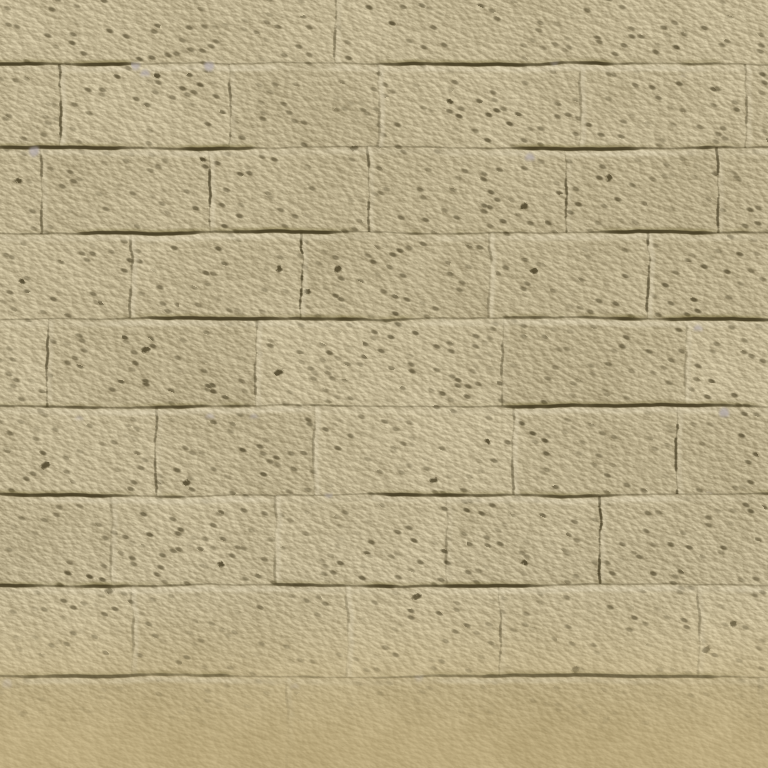
This texture is drawn by a WebGL 2 fragment shader. Its source:

```glsl
#version 300 es
precision highp float;
// Weathered sandstone wall: nine courses of long blocks with thin, broken joints.
// Bowed bed lines and jittered upright joints lay out the blocks; embossed
// cellular noise gives the tooled grain and pits, layered sines give the wear.

uniform vec2 u_resolution;
out vec4 fragColor;

const vec3 STONE = vec3(0.735, 0.685, 0.553);
const vec3 WARM_STONE = vec3(0.745, 0.675, 0.505);
const vec3 PALE_MORTAR = vec3(0.83, 0.785, 0.665);
const vec3 MOSS = vec3(0.46, 0.42, 0.24);
const vec3 GAP = vec3(0.27, 0.235, 0.14);
const vec3 LILAC = vec3(0.69, 0.66, 0.68);

const int BEDS = 8;
const float TOP_BED = 0.917;       // height of the highest bed line
const float COURSE = 0.1139;       // mean course height
const float BED_BOW = 0.010;       // unevenness of course heights
const float JOINT_JITTER = 0.22;   // share of block length
const float BED_WIDTH = 0.0012;
const float JOINT_WIDTH = 0.0010;
const float GRAIN_DEPTH = 0.17;
const vec2 GRAIN_SCALE = vec2(85.0, 150.0);

// First joint and mean block length of each course, top to bottom.
const float ROW_PHASE[9] = float[](0.445, 0.068, 0.26, 0.167, 0.083, 0.203, 0.14, 0.195, 0.33);
const float ROW_PITCH[9] = float[](0.60, 0.223, 0.228, 0.228, 0.28, 0.23, 0.22, 0.234, 0.60);

vec2 hash2(vec2 p) {
  vec3 q = fract(p.xyx * vec3(0.1031, 0.1030, 0.0973));
  q += dot(q, q.yzx + 33.33);
  return fract((q.xx + q.yz) * q.zy);
}

// Layered sines, roughly -1 to 1.
float waves(vec2 p) {
  float sum = 0.0, amp = 0.5;
  for (int i = 0; i < 5; i++) {
    sum += amp * sin(p.x + 1.7 * sin(p.y));
    p = mat2(1.6, 1.2, -1.2, 1.6) * p + 1.3;
    amp *= 0.62;
  }
  return sum;
}

// Cellular noise: distance to the nearest point, and that point's random value.
vec2 cells(vec2 p) {
  vec2 base = floor(p), best = vec2(9.0, 0.0);
  for (int y = -1; y <= 1; y++)
    for (int x = -1; x <= 1; x++) {
      vec2 id = base + vec2(x, y);
      float d = length(id + hash2(id) - p);
      if (d < best.x) best = vec2(d, hash2(id + 57.0).x);
    }
  return best;
}

float emboss(vec2 p) {
  return cells(p + vec2(0.12, 0.38)).x - cells(p).x;
}

float line(float d, float width, float soft) {
  return 1.0 - smoothstep(width - soft, width + soft, abs(d));
}

float bedHeight(float k) {
  return TOP_BED - COURSE * k + BED_BOW * sin(3.14159 * k / 7.0);
}

void main() {
  vec2 uv = gl_FragCoord.xy / u_resolution;
  float soft = max(0.0012, 0.75 / u_resolution.y);
  float wear = smoothstep(0.0, 0.27, uv.y);   // the foot of the wall is rubbed smooth

  // Courses: find the nearest bed line and the row.
  int row = 0;
  float bed = 9.0, bedId = 0.0;
  for (int k = 0; k < BEDS; k++) {
    float id = float(k);
    float d = uv.y - bedHeight(id) + 0.0022 * waves(vec2(uv.x * 13.0, id * 4.7));
    if (d < 0.0) row++;
    if (abs(d) < abs(bed)) { bed = d; bedId = id; }
  }

  // Blocks: find the nearest upright joint in this row.
  float r = float(row), pitch = ROW_PITCH[row];
  float x = uv.x - ROW_PHASE[row] + 0.0022 * waves(vec2(uv.y * 55.0, r));
  float middle = floor(x / pitch + 0.5);
  float joint = 9.0, jointId = 0.0, blockId = middle - 2.0;
  for (int i = -1; i <= 1; i++) {
    float id = middle + float(i);
    float d = x - pitch * (id + JOINT_JITTER * (hash2(vec2(id + 20.0, r + 3.0)).x - 0.5));
    if (d > 0.0) blockId = id;
    if (abs(d) < abs(joint)) { joint = d; jointId = id; }
  }

  // Stone: block tone, broad stains and slanted grain.
  vec2 slant = mat2(0.93, 0.36, -0.36, 0.93) * uv;
  float tone = 0.035 * (hash2(vec2(blockId + 31.0, r + 11.0)).x - 0.5);
  tone += 0.018 * waves(uv * 14.0) + 0.012 * waves(uv * 70.0);
  float grain = emboss(slant * GRAIN_SCALE) + 0.65 * emboss(slant * GRAIN_SCALE * 1.9 + 17.0);
  vec3 color = mix(WARM_STONE, STONE, wear) + tone;
  color += GRAIN_DEPTH * mix(0.4, 1.0, wear) * grain * vec3(1.0, 1.0, 0.95);

  // Pits: many small slits, gathered in patches, and a few larger holes.
  vec2 slit = cells(slant * vec2(52.0, 95.0) + 5.0);
  vec2 hole = cells(uv * vec2(24.0, 30.0) + 0.06 * waves(uv * 160.0));
  float patchy = 0.5 + 0.5 * waves(uv * 17.0 + 4.0);
  float pits = smoothstep(0.62, 0.95, slit.y) * (1.0 - smoothstep(0.12, 0.36, slit.x));
  float holes = step(0.955, hole.y) * (1.0 - smoothstep(0.06, 0.16, hole.x));
  color = mix(color, GAP, wear * max(pits * (0.25 + 0.5 * patchy), 0.8 * holes));

  // Upright joints: pale flank, broken dark crack.
  vec2 chance = hash2(vec2(jointId + 43.0, r + 71.0));
  float broken = smoothstep(-0.5, 0.4, waves(vec2(uv.y * 75.0, jointId * 3.0 + r)));
  float flank = line(joint - 0.004, 0.003, 0.003) * (0.2 + 0.45 * chance.y);
  float crack = line(joint, JOINT_WIDTH * (0.7 + broken), soft);
  color = mix(color, PALE_MORTAR + 0.1 * grain, flank * wear);
  color = mix(color, GAP, crack * mix(0.2, 0.85, chance.x) * mix(0.35, 1.0, broken) * mix(0.15, 1.0, wear));

  // Bed joints: pale lip below, moss and dark gaps of varying width.
  float gap = smoothstep(-0.4, 0.55, waves(vec2(uv.x * 10.0, bedId * 7.3 + 2.0)));
  float lipWear = smoothstep(-0.7, 0.5, waves(vec2(uv.x * 12.0 + 5.0, bedId * 3.1)));
  float lip = line(bed + 0.006, 0.004, 0.003) * (0.2 + 0.5 * lipWear);
  float moss = line(bed - 0.002, 0.003, 0.003) * gap * (0.25 + 0.4 * patchy);
  float seam = line(bed, BED_WIDTH * (0.8 + 1.1 * gap), soft);
  float bedWear = mix(0.45, 1.0, wear);
  color = mix(color, PALE_MORTAR + 0.12 * grain, lip * bedWear);
  color = mix(color, MOSS, moss * bedWear);
  color = mix(color, GAP, seam * mix(0.3, 0.92, gap) * bedWear);

  // Rare lilac mortar smears just under a bed.
  vec2 smear = cells(vec2(uv.x * 32.0, bedId * 5.0 + bed * 25.0));
  float stain = step(0.92, smear.y) * (1.0 - smoothstep(0.1, 0.3, smear.x));
  color = mix(color, LILAC, 0.65 * stain * line(bed + 0.007, 0.008, 0.004) * wear);

  fragColor = vec4(clamp(color, 0.0, 1.0), 1.0);
}
```
